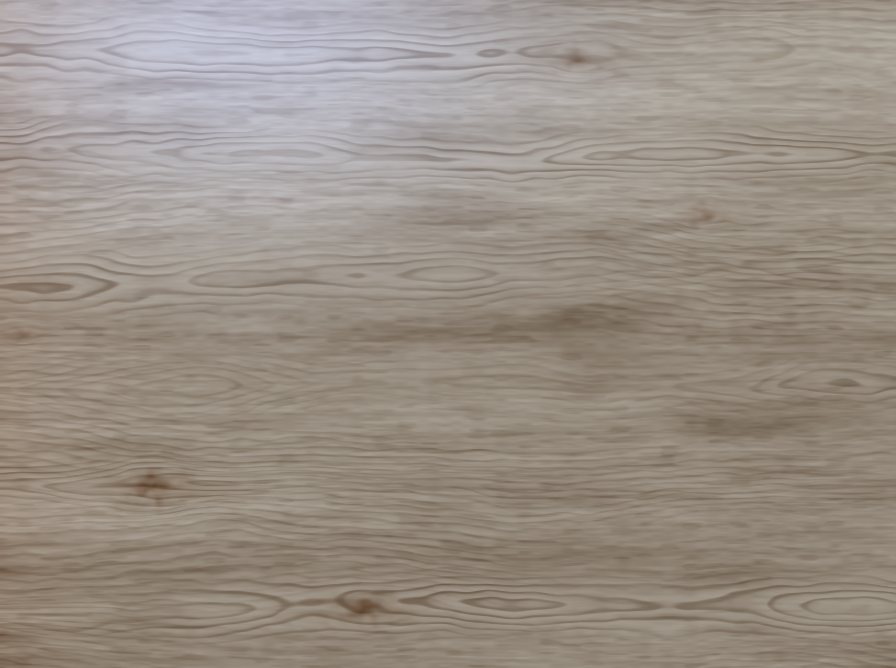
Write a Shadertoy shader that draws this texture.

```glsl
// Pale oak board with horizontal grain: stretched noise makes the fibres, and
// contour lines of a valley-shaped field make the cathedral figures.
// Knots push the grain apart; a cool window glare lies over the upper left.

#define WOOD       vec3(0.587, 0.546, 0.492)
#define TONE_STEP  vec3(0.130, 0.148, 0.160)
#define GLARE      vec3(0.118, 0.160, 0.275)
#define GLARE_POS  vec2(0.36, 0.96)
#define GLARE_SIZE vec2(0.46, 0.27)
#define BANDS      6
#define KNOTS      5
#define RING_DARK  0.92
#define FIBRE      0.86
#define SHADE      0.50

float hash(vec2 p) {
    vec3 q = fract(vec3(p.xyx) * 0.1031);
    q += dot(q, q.yzx + 33.33);
    return fract((q.x + q.y) * q.z);
}

float noise(vec2 p) {
    vec2 i = floor(p), f = fract(p);
    f = f * f * (3.0 - 2.0 * f);
    return mix(mix(hash(i), hash(i + vec2(1, 0)), f.x),
               mix(hash(i + vec2(0, 1)), hash(i + vec2(1, 1)), f.x), f.y);
}

// Growth ring profile: a soft approach to a narrow dark line
float ringLine(float field) {
    float s = fract(field);
    float soft = smoothstep(0.15, 0.75, s), thin = smoothstep(0.52, 0.76, s);
    return (0.4 * soft + 0.6 * thin) * (1.0 - smoothstep(0.82, 1.0, s));
}

// Returns darkness in x and pale heartwood cover in y
vec2 cathedrals(vec2 p) {
    vec2 sum = vec2(0.0);
    for (int i = 0; i < BANDS; i++) {
        float id = float(i);
        float centre = (id + 0.5 + 0.5 * (hash(vec2(id, 7.0)) - 0.5)) / float(BANDS);
        float width = mix(0.024, 0.044, hash(vec2(id, 19.0)));
        centre += 0.03 * (noise(vec2(p.x * 1.7, id * 9.0)) - 0.5);
        float across = (p.y - centre) / width;
        float field = 2.8 * sqrt(across * across + 0.03)
                    + 6.0 * noise(vec2(p.x * 3.9 + id * 17.0, id * 5.0 + 0.5))
                    + 1.6 * noise(vec2(p.x * 9.0, p.y * 22.0 + id * 11.0))
                    + 0.45 * noise(vec2(p.x * 30.0, p.y * 60.0 + id));
        float along = smoothstep(0.2, 0.6, noise(vec2(p.x * 1.8 + id * 23.0, id * 3.0)));
        float cover = (1.0 - smoothstep(0.5, 1.8, abs(across))) * (0.35 + 0.65 * along);
        float strength = 0.3 + 1.1 * noise(vec2(p.x * 7.0, p.y * 35.0 + id));
        sum += cover * vec2(ringLine(field) * strength, 1.0);
    }
    return sum;
}

// Bends p around the knots; returns their darkness
float knots(inout vec2 p, float aspect) {
    float dark = 0.0;
    vec2 start = p;
    for (int i = 0; i < KNOTS; i++) {
        float id = float(i);
        vec2 centre = vec2(aspect, 1.0) * fract(vec2(0.17, 0.27) + id * vec2(0.618, 0.41));
        float size = mix(0.007, 0.017, fract(0.95 + id * 0.382));
        vec2 d = (start - centre) / size;
        vec2 wide = d * vec2(0.28, 0.5);
        p.y -= 0.6 * d.y * size * exp(-dot(wide, wide));
        d += 1.4 * (vec2(noise(start * vec2(40.0, 90.0)), noise(start * 80.0 + 40.0)) - 0.5);
        vec2 smear = d * vec2(0.2, 0.7);
        float core = exp(-1.2 * dot(d * vec2(0.75, 1.0), d * vec2(0.75, 1.0)));
        float patches = 0.4 + 0.9 * noise(start * vec2(25.0, 150.0));
        dark += (0.8 * core + 0.65 * exp(-dot(smear, smear)) * patches)
              * smoothstep(0.002, 0.014, size);
    }
    return dark;
}

// Broad shading, fibres, pores and faint wavy rings
float fibres(vec2 p) {
    float slow = noise(p * vec2(0.9, 4.5) + 61.0) - 0.5;
    float broad = noise(p * vec2(1.4, 13.0) + 3.0) - 0.5;
    float smudge = smoothstep(0.68, 0.95, noise(p * vec2(4.5, 30.0) + 90.0));
    float streak = noise(p * vec2(5.0, 90.0)) - 0.5;
    float thin = noise(p * vec2(14.0, 210.0) + 31.0) - 0.5;
    float fleck = noise(p * vec2(60.0, 310.0) + 77.0) - 0.5;
    float pores = smoothstep(0.62, 0.85, noise(p * vec2(28.0, 200.0) + 11.0));
    float gate = smoothstep(0.3, 0.7, noise(p * vec2(1.8, 7.0) + 50.0));
    float rings = ringLine(p.y * 78.0 + 4.0 * noise(p * vec2(3.5, 9.0) + 9.0)
                         + 0.6 * noise(p * vec2(25.0, 60.0)));
    return 0.55 * slow + 0.7 * broad - 0.5 * smudge + 0.42 * streak + 0.5 * thin
         + 0.38 * fleck - 0.32 * (pores - 0.15) - 0.5 * gate * (rings - 0.3);
}

void mainImage(out vec4 fragColor, in vec2 fragCoord) {
    vec2 p = fragCoord / iResolution.y;
    float aspect = iResolution.x / iResolution.y;

    // Grain direction: broad waves and small ripples, then knots
    vec2 grain = p;
    float knot = knots(grain, aspect);
    grain.y += 0.024 * (noise(p * vec2(2.2, 5.0)) - 0.5)
             + 0.007 * (noise(p * vec2(9.0, 18.0) + 20.0) - 0.5);

    // Wood tone
    vec2 figure = cathedrals(grain);
    float tone = FIBRE * fibres(grain) * (1.0 - 0.5 * min(figure.y, 1.0));
    tone += 0.34 * figure.y - RING_DARK * figure.x - 1.0 * knot;
    tone += SHADE * (p.y - 0.5);
    vec3 colour = WOOD + TONE_STEP * tone;

    // Warm left edge and knots, cool glare
    colour += vec3(-0.004, -0.030, -0.040) * exp(-p.x * 8.0);
    colour += vec3(0.020, -0.003, -0.010) * min(knot, 1.0);
    vec2 g = (p - GLARE_POS) / GLARE_SIZE;
    colour += GLARE * exp(-dot(g, g));

    fragColor = vec4(clamp(colour, 0.0, 1.0), 1.0);
}
```
